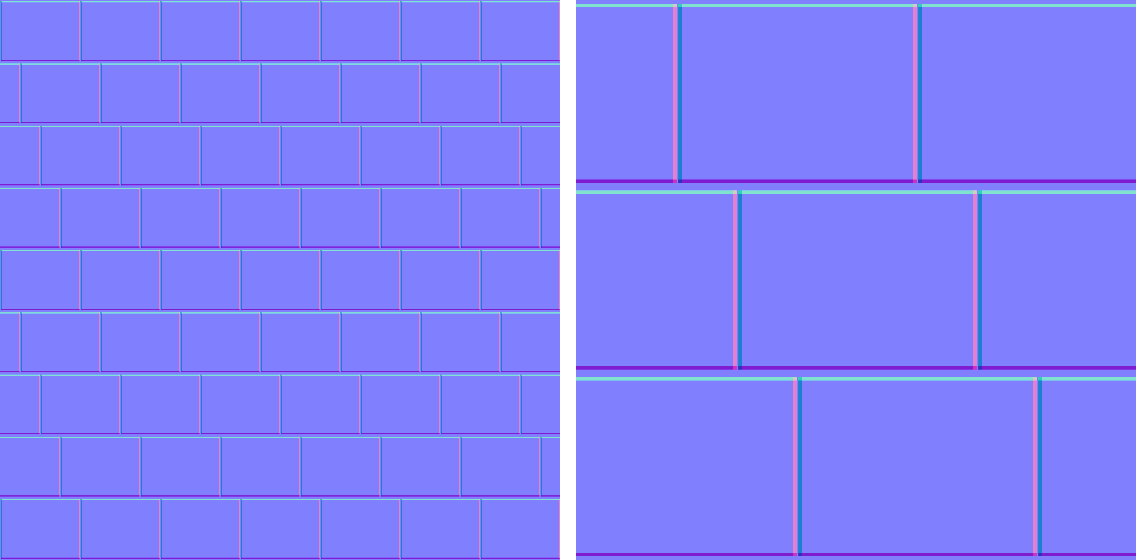
Left, the full canvas; right, a detail of the centre.
Reproduce this texture map procedurally as a WebGL 2 fragment shader.

```glsl
#version 300 es
precision highp float;

uniform vec2 u_resolution;
out vec4 fragColor;

// Layout, with lengths in canvas units
const vec2 BRICK_COUNT = vec2(7.0, 9.0);
const float ROW_SHIFT = 0.25;                    // brick widths per row
const float GROOVE_OFFSET = 0.0009;              // sideways shift of the joints
const vec2 BEVEL_INSET = vec2(0.0016, 0.00326);  // bevel centre from cell edge
const vec2 BEVEL_WIDTH = vec2(0.00215, 0.00198);
const float BEVEL_SLOPE = 1.25;
const float EDGE_SOFTNESS = 0.25;                // in pixel footprints

// Coverage of a bevel band, per axis, by distance from its centre
vec2 bandCoverage(vec2 offset, vec2 softness) {
    vec2 halfWidth = 0.5 * BEVEL_WIDTH;
    return 1.0 - smoothstep(halfWidth - softness, halfWidth + softness, abs(offset));
}

// Position relative to the centre of the enclosing brick
vec2 brickPosition(vec2 uv) {
    vec2 grid = vec2(uv.x - GROOVE_OFFSET, 1.0 - uv.y) * BRICK_COUNT;
    grid.x -= fract(floor(grid.y) * ROW_SHIFT);
    vec2 local = (fract(grid) - 0.5) / BRICK_COUNT;
    return vec2(local.x, -local.y);
}

// Outward surface slope along the four bevelled sides
vec2 bevelSlope(vec2 position, vec2 softness) {
    vec2 bevelCentre = 0.5 / BRICK_COUNT - BEVEL_INSET;
    vec2 offset = abs(position) - bevelCentre;
    vec2 band = bandCoverage(offset, softness);

    // End each band at the corner of its brick
    vec2 outerEdge = 0.5 * BEVEL_WIDTH;
    vec2 inside = 1.0 - smoothstep(outerEdge - softness, outerEdge + softness, offset);
    return sign(position) * band * inside.yx * BEVEL_SLOPE;
}

void main() {
    vec2 uv = gl_FragCoord.xy / u_resolution;
    vec2 softness = EDGE_SOFTNESS / u_resolution;
    vec2 slope = bevelSlope(brickPosition(uv), softness);

    // Pack the unit normal into the colour range
    vec3 normal = normalize(vec3(slope, 1.0));
    fragColor = vec4(0.5 + 0.5 * normal, 1.0);
}
```
